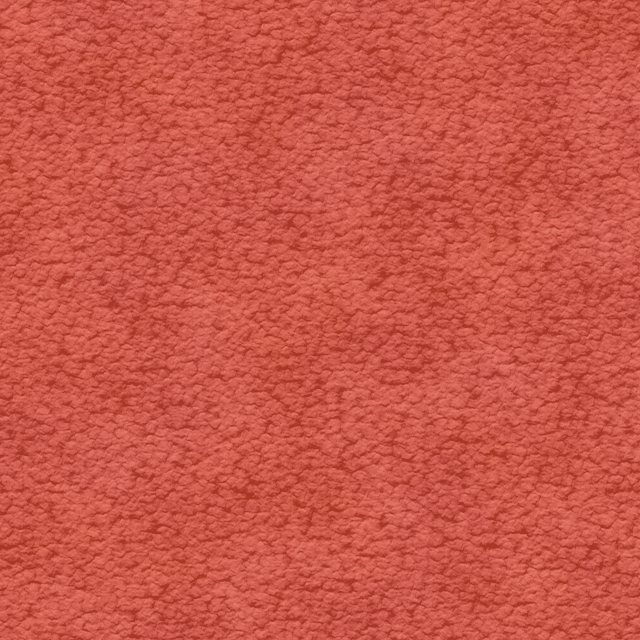
A three.js fragment shader for this texture:

```glsl
// Fine roughcast plaster in coral red, lit from above.
// Cellular domes at three scales form a height field; its slope towards the
// light and its hollows select a tone on a four-colour ramp.

varying vec2 vUv;

const vec3 DEEP  = vec3(0.70, 0.25, 0.19);
const vec3 SHADE = vec3(0.76, 0.31, 0.26);
const vec3 BODY  = vec3(0.82, 0.36, 0.31);
const vec3 LIT   = vec3(0.86, 0.42, 0.36);

const vec2 LUMP_CELLS  = vec2(62.0, 90.0);    // cells across and up the canvas
const vec2 GRAIN_CELLS = vec2(125.0, 172.0);
const vec2 GRIT_CELLS  = vec2(225.0, 290.0);
const float GRAIN_HEIGHT = 0.5;
const float GRIT_HEIGHT  = 0.28;
const float SIZE_SPREAD  = 0.25;              // uneven size of the domes

const vec2 TO_LIGHT = vec2(-0.0008, 0.0029);  // step over which slope is taken
const float RELIEF  = 3.8;
const float CAVITY  = 2.5;
const float MEAN_HEIGHT = -0.5;

const float WARP_SCALE  = 90.0;
const float WARP_AMOUNT = 0.0022;
const float MOTTLE_SCALE = 12.0;
const float MOTTLE = 0.5;
const float HUE_DRIFT = 0.012;
const mat2 TURN = mat2(0.8, 0.6, -0.6, 0.8);

vec3 hash3(vec2 cell) {
  vec3 q = fract(cell.xyx * vec3(0.1031, 0.1030, 0.0973));
  q += dot(q, q.yxz + 33.33);
  return fract((q.xxy + q.yzz) * q.zyx);
}

// Layered, turned sines, roughly -1 to 1
float waves(vec2 p) {
  float sum = 0.0;
  float amplitude = 0.5;
  for (int i = 0; i < 4; i++) {
    p = TURN * p * 1.7 + 1.3;
    sum += amplitude * sin(p.x + 1.5 * sin(p.y));
    amplitude *= 0.7;
  }
  return sum;
}

// Packed domes: highest at each scattered centre, creased where they meet
float domes(vec2 p) {
  vec2 cell = floor(p);
  vec2 inner = p - cell;
  float nearest = 4.0;
  for (int y = -1; y <= 1; y++) {
    for (int x = -1; x <= 1; x++) {
      vec2 offset = vec2(float(x), float(y));
      vec3 random = hash3(cell + offset + 17.0);
      vec2 d = offset + random.xy - inner;
      nearest = min(nearest, dot(d, d) + SIZE_SPREAD * random.z);
    }
  }
  return -nearest;
}

float plasterHeight(vec2 p) {
  vec2 w = p * WARP_SCALE;
  p += WARP_AMOUNT * vec2(waves(w), waves(w + 41.0));
  return domes(p * LUMP_CELLS)
       + GRAIN_HEIGHT * domes(p * GRAIN_CELLS + 7.3)
       + GRIT_HEIGHT * domes(p * GRIT_CELLS + 3.7);
}

// Tone is about 0 on average with a spread of 1
vec3 plasterColour(float tone) {
  vec3 colour = mix(DEEP, SHADE, clamp((tone + 1.6) / 0.85, -0.6, 1.0));
  colour = mix(colour, BODY, clamp((tone + 0.75) / 0.8, 0.0, 1.0));
  return mix(colour, LIT, clamp(tone - 0.05, 0.0, 1.8));
}

void main() {
  // Slope towards the light, and depth of the hollows
  float here = plasterHeight(vUv);
  float lightward = plasterHeight(vUv + TO_LIGHT);
  float slope = here - lightward;
  float hollow = 0.5 * (here + lightward) - MEAN_HEIGHT;

  // Broad, faint patches
  float patches = waves(vUv * MOTTLE_SCALE);
  float tone = RELIEF * slope + CAVITY * hollow + MOTTLE * patches;

  vec3 colour = plasterColour(tone);
  colour.b += HUE_DRIFT * waves(vUv * MOTTLE_SCALE * 0.6 + 23.0);
  gl_FragColor = vec4(colour, 1.0);
}
```
